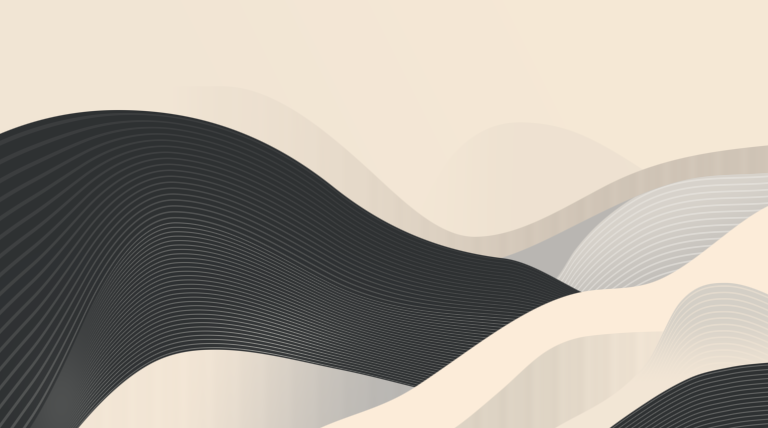
A Shadertoy shader for this background:

```glsl
// Layered paper-like waves: cream sky, beige and grey ridges, a dark hill with fine contour lines.
// Each ridge is a smooth cubic through knots of (x, height, slope), painted from back to front;
// the contour lines are repeats of a phase that runs from one ridge to the next.

// Canvas is 100 units wide, origin at the lower left.
const float WIDTH = 100.0;
const float HILL_LINES = 18.0, FOLD_LINES = 30.0;
const float FAN_DENSITY = 1.15, VEIL_DENSITY = 1.2, CORNER_DENSITY = 1.7;
const float LINE_HALF = 0.13;

const vec3 SKY_LEFT = vec3(0.945, 0.897, 0.832), SKY_RIGHT = vec3(0.962, 0.910, 0.836);
const vec3 HAZE = vec3(0.928, 0.880, 0.815);
const vec3 BEIGE = vec3(0.815, 0.770, 0.715);
const vec3 GREY = vec3(0.725, 0.715, 0.700), SILVER = vec3(0.845, 0.825, 0.795);
const vec3 DARK = vec3(0.182, 0.192, 0.198), LINE_LIGHT = vec3(0.66, 0.66, 0.64);
const vec3 CREAM = vec3(0.990, 0.926, 0.850), PALE_CREAM = vec3(0.950, 0.900, 0.835);
const vec3 SAND = vec3(0.865, 0.825, 0.765);

const vec3 HAZE_RIDGE[5] = vec3[5](vec3(54, 27, 2), vec3(59, 35.6, 1.1),
    vec3(67.7, 39.8, 0), vec3(74.9, 38.5, -0.38), vec3(83.3, 33.9, -0.65));
const vec3 BACK_RIDGE[5] = vec3[5](vec3(28.9, 44.5, 0), vec3(49.5, 32.3, -0.93),
    vec3(61.8, 24.9, 0), vec3(78.8, 31.5, 0.52), vec3(100, 36.8, 0.1));
const vec3 GREY_RIDGE[5] = vec3[5](vec3(65.1, 22.1, 0.3), vec3(75.5, 26.7, 0.5),
    vec3(82.7, 30.1, 0.42), vec3(89.8, 32.4, 0.2), vec3(100, 33.2, 0.08));
const vec3 FAN_RIDGE[5] = vec3[5](vec3(72.3, 19.4, 0.9), vec3(74.9, 23.2, 1.3),
    vec3(78.1, 26.7, 0.9), vec3(82.7, 30.1, 0.6), vec3(100, 33.2, 0.08));
const vec3 HILL_RIDGE[5] = vec3[5](vec3(0, 38.3, 0.42), vec3(15.4, 41.4, 0),
    vec3(43.4, 31.4, -0.8), vec3(65.5, 22.1, -0.12), vec3(75.7, 17.7, -0.5));
const vec3 FOLD_RIDGE[5] = vec3[5](vec3(3.9, 0, 1.5), vec3(11, 14, 2.2),
    vec3(22.8, 27, 0), vec3(43, 19, -0.5), vec3(67.7, 14.3, -0.1));
const vec3 PALE_RIDGE[5] = vec3[5](vec3(10.2, 0, 1.2), vec3(19.5, 8.3, 0.55),
    vec3(28, 10.2, 0), vec3(44.3, 7.6, -0.2), vec3(54, 5.3, -0.25));
const vec3 CREAM_RIDGE[5] = vec3[5](vec3(41.7, 0, 0.45), vec3(54, 5.3, 0.65),
    vec3(75.7, 17.7, 0.2), vec3(85.3, 19.1, 0.38), vec3(100, 28.9, 0.5));
const vec3 SAND_RIDGE[5] = vec3[5](vec3(59.2, 0, 0.7), vec3(65.1, 4.8, 0.85),
    vec3(71, 9.9, 0.65), vec3(76.8, 12, 0.12), vec3(100, 12.5, 0));
const vec3 VEIL_RIDGE[5] = vec3[5](vec3(72.3, 0, 0.6), vec3(84, 8.2, 1.2),
    vec3(88.5, 16.3, 1.2), vec3(94.4, 18.9, 0), vec3(100, 17.4, -0.45));
const vec3 CORNER_RIDGE[5] = vec3[5](vec3(79.4, 0, 0.75), vec3(84.6, 3.6, 0.65),
    vec3(89.8, 6.5, 0.45), vec3(95, 7.9, 0.2), vec3(100, 8.5, 0.08));

// Height of a ridge at x: cubic Hermite between knots, straight beyond the ends.
float ridge(float x, vec3 k[5]) {
    if (x <= k[0].x) return k[0].y + k[0].z * (x - k[0].x);
    for (int i = 0; i < 4; i++) {
        vec3 a = k[i], b = k[i + 1];
        if (x <= b.x) {
            float w = b.x - a.x, t = (x - a.x) / w, u = 1.0 - t;
            return mix(a.y, b.y, t * t * (3.0 - 2.0 * t)) + w * t * u * (a.z * u - b.z * t);
        }
    }
    return k[4].y + k[4].z * (x - k[4].x);
}

// Smooth coverage of the side where d is positive.
float cover(float d) {
    float w = 0.7 * fwidth(d) + 1e-5;
    return smoothstep(-w, w, d);
}

// Thin repeated lines, settling to their mean where they get too dense.
float lines(float phase) {
    float w = fwidth(phase) + 1e-5;
    float stroke = 1.0 - smoothstep(LINE_HALF - 0.6 * w, LINE_HALF + 0.6 * w, abs(fract(phase) - 0.5));
    return mix(stroke, 2.0 * LINE_HALF, smoothstep(0.4, 0.9, w));
}

float glow(vec2 p, vec2 center, vec2 size) {
    vec2 q = (p - center) / size;
    return exp(-dot(q, q));
}

void mainImage(out vec4 fragColor, in vec2 fragCoord) {
    vec2 p = fragCoord / iResolution.x * WIDTH;
    float x = p.x, y = p.y;
    float bands = 0.006 * (sin(x * 1.9) + 0.6 * sin(x * 3.7 + 1.0));

    // Sky and distant haze
    vec3 col = mix(SKY_LEFT, SKY_RIGHT, smoothstep(20.0, 100.0, x + 0.5 * (y - 28.0)));
    col = mix(col, HAZE, 0.85 * cover(ridge(x, HAZE_RIDGE) - y) * smoothstep(53.0, 68.0, x));

    // Beige ridge, fading in from the left
    float backFade = 0.12 * smoothstep(21.0, 29.0, x) + 0.88 * smoothstep(27.0, 80.0, x);
    col = mix(col, BEIGE + bands, cover(ridge(x, BACK_RIDGE) - y) * backFade);

    // Grey ridge and its fan of lines
    float greyTop = ridge(x, GREY_RIDGE), fanTop = ridge(x, FAN_RIDGE);
    col = mix(col, mix(GREY, SILVER, smoothstep(80.0, 96.0, x)), cover(greyTop - y));
    vec3 fan = mix(GREY, SILVER, smoothstep(-6.0, 10.0, y - 17.0 - 0.35 * (x - 78.0)));
    fan = mix(fan, vec3(0.92, 0.91, 0.89), 0.55 * lines((fanTop - y) * FAN_DENSITY));
    col = mix(col, fan, cover(min(greyTop, fanTop) - y));

    // Dark hill with contours above and below its inner fold
    float hillTop = ridge(x, HILL_RIDGE), fold = ridge(x, FOLD_RIDGE), paleTop = ridge(x, PALE_RIDGE);
    float upper = (hillTop - y) / max(hillTop - fold, 1.0);
    float lower = (fold - y) / max(fold - paleTop, 1.0);
    float upperLines = lines(upper * HILL_LINES), lowerLines = lines(lower * FOLD_LINES);
    float inFold = cover(fold - y);
    float shine = glow(p, vec2(36, 11), vec2(9, 5)) + glow(p, vec2(8, 3), vec2(5, 8));
    float stroke = mix(upperLines * (0.10 + 0.22 * upper * upper), lowerLines * (0.42 + 0.35 * shine), inFold);
    vec3 hill = mix(DARK, LINE_LIGHT, clamp(stroke + 0.06 * shine, 0.0, 1.0));
    col = mix(col, hill, cover(hillTop - y));

    // Pale mound at the lower left, then the cream band
    vec3 pale = mix(PALE_CREAM, GREY, smoothstep(22.0, 53.0, x + 0.2 * (5.0 - y)));
    col = mix(col, pale + 0.5 * bands, cover(paleTop - y));
    col = mix(col, CREAM, cover(ridge(x, CREAM_RIDGE) - y));

    // Sand fold and lined veil at the lower right
    vec3 sand = mix(SAND, PALE_CREAM, smoothstep(66.0, 90.0, x));
    col = mix(col, sand + bands, cover(ridge(x, SAND_RIDGE) - y));
    float veilTop = ridge(x, VEIL_RIDGE);
    vec3 veil = mix(PALE_CREAM, vec3(0.83, 0.81, 0.775), smoothstep(5.0, 16.0, y));
    veil = mix(veil, PALE_CREAM, 0.5 * lines((veilTop - y) * VEIL_DENSITY));
    col = mix(col, veil, cover(veilTop - y));

    // Dark lined corner
    float depth = ridge(x, CORNER_RIDGE) - y;
    col = mix(col, mix(DARK, LINE_LIGHT, 0.4 * lines(depth * CORNER_DENSITY)), cover(depth));

    fragColor = vec4(col, 1.0);
}
```
